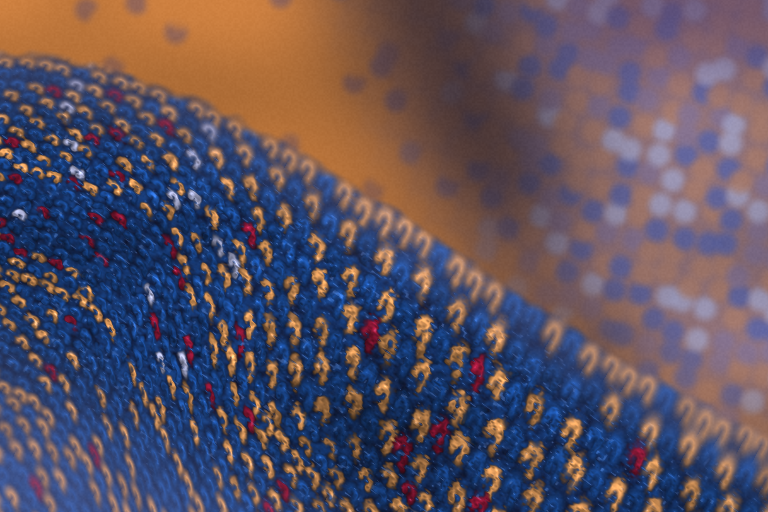
Give the GLSL for this texture, as a Shadertoy shader.

```glsl
// A folded knit cloth: a ridge of blue, tan and red loops before a defocused fold.
// Loops are arch distances on a bent grid, softened by a focus field;
// the far fold is a ground gradient under soft, scattered discs.
#define COLUMN_SIZE 0.037
#define ROW_LEFT 0.022
#define ROW_RIGHT 0.037
#define SPOT_SIZE 0.046
#define YARN_WIDTH 0.19
#define ARCH_RADIUS 0.25
#define FUZZ 0.26
#define CREASE 0.15

const vec3 BLUE = vec3(0.11, 0.33, 0.66);
const vec3 TAN = vec3(0.82, 0.57, 0.34);
const vec3 RED = vec3(0.55, 0.09, 0.21);
const vec3 PALE = vec3(0.64, 0.66, 0.80);
const vec3 GAP = vec3(0.07, 0.09, 0.19);
const vec3 VIOLET = vec3(0.49, 0.43, 0.56);
const vec3 ORANGE = vec3(0.77, 0.48, 0.24);

float hash(vec2 p) {
    vec3 q = fract(vec3(p.xyx) * 0.1031);
    q += dot(q, q.yzx + 33.33);
    return fract((q.x + q.y) * q.z);
}

float noise(vec2 p) {
    vec2 i = floor(p), f = fract(p);
    f = f * f * (3.0 - 2.0 * f);
    return mix(mix(hash(i), hash(i + vec2(1, 0)), f.x),
               mix(hash(i + vec2(0, 1)), hash(i + vec2(1, 1)), f.x), f.y);
}

float ridge(float x) {
    return 0.89 - x * x * (0.71 - 0.254 * x);
}

// Distance to the centre line of one squat arch with uneven legs
float archDistance(vec2 p) {
    p.y += 0.22 * p.x - 0.04;
    if (p.y > 0.0) return abs(length(p) - ARCH_RADIUS);
    float leg = p.x < 0.0 ? 0.03 : 0.2;
    return length(vec2(abs(p.x) - ARCH_RADIUS, max(-p.y - leg, 0.0)));
}

// Yarn colour of a stitch: tan checks, a blue zone with red, a few pale loops
vec3 yarnColor(vec2 id) {
    float pick = hash(id + 17.0), rare = hash(id + 71.0);
    float check = mod(id.x + id.y, 2.0);
    vec2 place = id * vec2(COLUMN_SIZE, 0.027);
    float patterned = smoothstep(0.65, 1.1, length((place - vec2(0.3, 0.33)) / vec2(0.36, 0.12)));
    float motif = smoothstep(0.25, 0.6, noise(id * vec2(0.1, 0.17)));
    float tanChance = patterned * mix(0.5, 0.95, motif);
    if (mod(id.y, 9.0) < 1.0 && pick < 0.75 * patterned) return TAN;
    if (check < 0.5 && pick < tanChance) return TAN * (0.85 + 0.24 * rare);
    if (check > 0.5 && rare < mix(0.38, 0.1, patterned)) return RED;
    float paleChance = place.y < 0.17 && place.x < 0.65 ? 0.2 : 0.025;
    if (rare > 1.0 - paleChance) return PALE;
    return BLUE * (0.75 + 0.4 * pick);
}

vec3 nearCloth(vec2 p, float depth) {
    // Grid bent along the ridge and over the crease
    float u = p.x + 0.42 * depth;
    float v = ridge(u) - p.y - CREASE * smoothstep(0.32, 0.8, u) * clamp(depth * 2.0, 0.0, 1.0);
    v += 0.016 * (noise(p * 5.0) - 0.5);
    float rowSize = mix(ROW_LEFT, ROW_RIGHT, smoothstep(0.15, 0.9, p.x));
    vec2 grid = vec2(u / COLUMN_SIZE, v / rowSize);
    vec2 cell = floor(grid);

    // Focus falls off at the ridge and in the near corner
    float corner = 1.0 - smoothstep(0.1, 0.5, p.x * 0.6 + p.y);
    float edge = 1.0 - smoothstep(0.0, 0.2, depth);
    float blur = 0.12 + 0.3 * corner + 0.2 * edge + 0.1 * smoothstep(0.9, 1.5, p.x);
    blur = max(min(blur, 0.45), 1.0 / (iResolution.y * rowSize));
    float sharp = 1.0 - smoothstep(0.12, 0.42, blur);

    float fibre = noise(mat2(0.8, 0.6, -0.6, 0.8) * p * vec2(110.0, 230.0)) - 0.5;
    float fluff = noise(p * 85.0 + 9.0) - 0.5;
    vec3 color = mix(GAP, BLUE, 0.34 + 0.7 * (fluff + 0.5 * fibre) * sharp);
    for (int j = -1; j <= 1; j++)
    for (int i = -1; i <= 1; i++) {
        vec2 id = cell + vec2(i, j);
        vec2 jitter = vec2(hash(id), hash(id + 5.0)) - 0.5;
        vec2 q = grid - id - 0.5 - 0.2 * jitter;
        q.y = -q.y;
        float d = archDistance(q) + FUZZ * (fibre + fluff) * sharp;
        float cover = 1.0 - smoothstep(YARN_WIDTH - blur, YARN_WIDTH + blur, d);
        float roundness = 1.0 - 0.5 * smoothstep(0.0, 0.26, d) * sharp;
        float light = roundness * (1.0 + 0.4 * q.y) * (1.0 + 0.8 * fibre * sharp);
        vec3 yarn = yarnColor(id);
        // Blue loops sink into the ground
        float raised = yarn.b > 0.45 && yarn.r < 0.2 ? 0.72 : 1.0;
        color = mix(color, yarn * light, cover * raised);
    }

    // Broad shade of the folds, fine hairs and haze out of focus
    float shade = 0.86 + 0.32 * noise(p * 3.5 + 2.0);
    shade *= 1.0 - 0.32 * exp(-pow(length((p - vec2(0.74, 0.14)) / vec2(0.24, 0.2)), 2.0));
    shade *= 1.0 - 0.22 * exp(-pow(length((p - vec2(0.2, 0.53)) / vec2(0.3, 0.1)), 2.0));
    color *= shade;
    color += 0.18 * sharp * smoothstep(0.28, 0.5, fibre) * vec3(0.7, 0.8, 1.0);
    return mix(color, VIOLET, 0.34 * corner + 0.27 * edge);
}

vec3 farCloth(vec2 p) {
    float across = p.x - 0.35 * (1.0 - p.y);
    float mixed = smoothstep(0.55, 0.98, across);
    vec3 color = mix(ORANGE, vec3(0.56, 0.43, 0.43), mixed);
    // Soft discs, each coloured by where its own centre lies
    mat2 turn = mat2(0.96, 0.28, -0.28, 0.96);
    vec2 grid = turn * p / SPOT_SIZE;
    vec2 cell = floor(grid);
    for (int j = -1; j <= 1; j++)
    for (int i = -1; i <= 1; i++) {
        vec2 id = cell + vec2(i, j);
        float pick = hash(id + 31.0), tone = hash(id + 47.0);
        vec2 jitter = vec2(hash(id), hash(id + 5.0)) - 0.5;
        vec2 center = id + 0.5 + 0.5 * jitter;
        vec2 place = center * SPOT_SIZE * turn;
        float there = smoothstep(0.6, 0.98, place.x - 0.35 * (1.0 - place.y));
        vec3 cool = tone < 0.4 ? vec3(0.29, 0.36, 0.65) : tone < 0.68 ? PALE : VIOLET;
        vec3 spot = mix(vec3(0.52, 0.37, 0.36), cool, there);
        if (pick > mix(0.17, 0.66, there)) spot = mix(ORANGE, vec3(0.68, 0.48, 0.37), there);
        float disc = 1.0 - smoothstep(0.2, 0.75, length(grid - center));
        color = mix(color, spot, 0.8 * disc);
    }
    color = mix(color, VIOLET, 0.2 * mixed);
    // Dark valley, dim upper corner and warm glow close to the ridge
    float valley = exp(-pow((across - 0.83) / 0.19, 2.0));
    float depthShade = 0.5 + 0.5 * smoothstep(0.4, 0.8, p.y);
    color = mix(color, vec3(0.20, 0.15, 0.17), 0.8 * valley * depthShade);
    color = mix(color, vec3(0.33, 0.25, 0.38), 0.65 * smoothstep(0.75, 1.0, p.y) * smoothstep(0.9, 1.3, p.x));
    float glow = 1.0 - smoothstep(0.0, 0.16, p.y - ridge(p.x));
    color = mix(color, ORANGE * 0.75, 0.25 * glow);
    return color * (0.92 + 0.16 * noise(p * 6.0));
}

void mainImage(out vec4 fragColor, in vec2 fragCoord) {
    vec2 p = fragCoord / iResolution.y;
    float depth = ridge(p.x) - p.y;
    float outline = depth + 0.016 * (noise(p * 32.0) - 0.5);
    vec3 color = mix(farCloth(p), nearCloth(p, depth), smoothstep(-0.015, 0.015, outline));
    color += 0.025 * (noise(p * 300.0) - 0.5);
    fragColor = vec4(clamp(color, 0.0, 1.0), 1.0);
}
```
